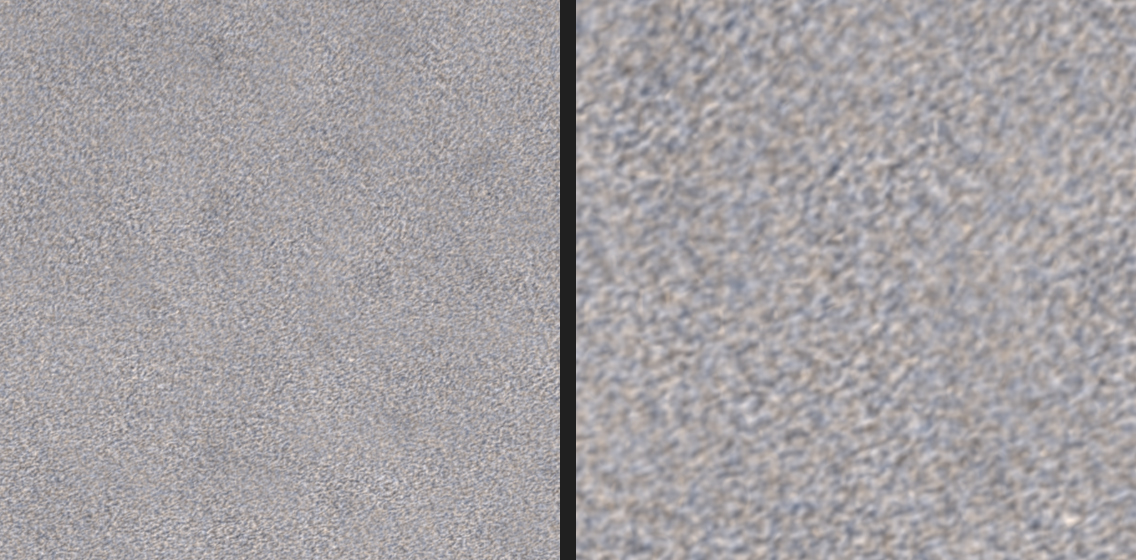
Left: the whole. Right: its middle third, enlarged.
A WebGL 1 fragment shader for this texture:

```glsl
precision highp float;
// Fine grey pebbled surface: small slanted grains built from stretched
// gradient noise, with cool hollows, warm crests and faint cloudy stains.
// Grain direction turns from steep at the top to shallow at the bottom.

uniform vec2 u_resolution;

float hash(vec2 cell) {
  vec3 q = fract(vec3(cell.xyx) * vec3(0.1031, 0.1030, 0.0973));
  q += dot(q, q.yzx + 33.33);
  return fract((q.x + q.y) * q.z);
}

// Contribution of one lattice corner with a random unit gradient
float corner(vec2 cell, vec2 offset) {
  float angle = 6.2832 * hash(cell);
  return dot(vec2(cos(angle), sin(angle)), offset);
}

float gradientNoise(vec2 p) {
  vec2 i = floor(p), f = fract(p);
  vec2 w = f * f * f * (f * (f * 6.0 - 15.0) + 10.0);
  vec2 e = vec2(1.0, 0.0);
  float low = mix(corner(i, f), corner(i + e.xy, f - e.xy), w.x);
  float high = mix(corner(i + e.yx, f - e.yx), corner(i + e.xx, f - e.xx), w.x);
  return mix(low, high, w.y);
}

// Noise stretched along a direction; frequency is (along, across)
float slantedGrain(vec2 p, float angle, vec2 frequency) {
  vec2 along = vec2(cos(angle), sin(angle));
  vec2 q = vec2(dot(p, along), dot(p, vec2(-along.y, along.x)));
  return gradientNoise(q * frequency + 400.0);
}

float clouds(vec2 p) {
  float sum = 0.0, weight = 0.5;
  for (int i = 0; i < 4; i++) {
    sum += weight * gradientNoise(p);
    p = p * 2.1 + 17.3;
    weight *= 0.6;
  }
  return sum;
}

void main() {
  vec2 p = gl_FragCoord.xy / u_resolution.y;

  // Ragged outlines: bend the grain coordinates a little
  vec2 bend = vec2(gradientNoise(p * 75.0 + 50.0), gradientNoise(p * 75.0 + 190.0));
  vec2 q = p + 0.0025 * bend;

  // Steep and shallow grains cross-fade without losing contrast
  float turn = smoothstep(0.05, 0.95, p.y + 0.5 * gradientNoise(p * 5.0 + 30.0)) * 1.5708;
  float steep = slantedGrain(q, 0.85, vec2(105.0, 185.0));
  float shallow = slantedGrain(q, 0.42, vec2(115.0, 205.0));
  float grain = steep * sin(turn) + shallow * cos(turn);
  grain += 0.45 * gradientNoise(p * 225.0 + 70.0);
  grain += 0.25 * gradientNoise(p * 60.0 + 110.0);

  // Patches of stronger and weaker relief
  float relief = 1.08 - 0.2 * p.y + 0.5 * gradientNoise(p * 11.0 + 9.0);
  float shade = 0.225 * relief * grain;

  // Sparse bright crests
  float crest = smoothstep(0.28, 0.6, gradientNoise(q * 125.0 + 260.0));
  shade += 0.07 * crest - 0.004;

  // Cloudy lightness and a few soft dark stains
  shade += 0.07 * clouds(p * 4.0 + 5.0);
  shade -= 0.05 * smoothstep(0.2, 0.6, gradientNoise(p * 9.0 + 81.0));
  shade += 0.025 * (0.5 - p.y);

  // Cool shadows, warm lights, and a slight tint per grain
  vec3 stoneGrey = vec3(0.653, 0.637, 0.648);
  vec3 color = stoneGrey + shade * vec3(1.06, 1.0, 0.93);
  float tint = gradientNoise(q * 130.0 + 310.0) + 0.6 * gradientNoise(p * 45.0 + 15.0);
  color += vec3(0.045, 0.005, -0.05) * (tint + 0.3 * crest);

  gl_FragColor = vec4(clamp(color, 0.0, 1.0), 1.0);
}
```
